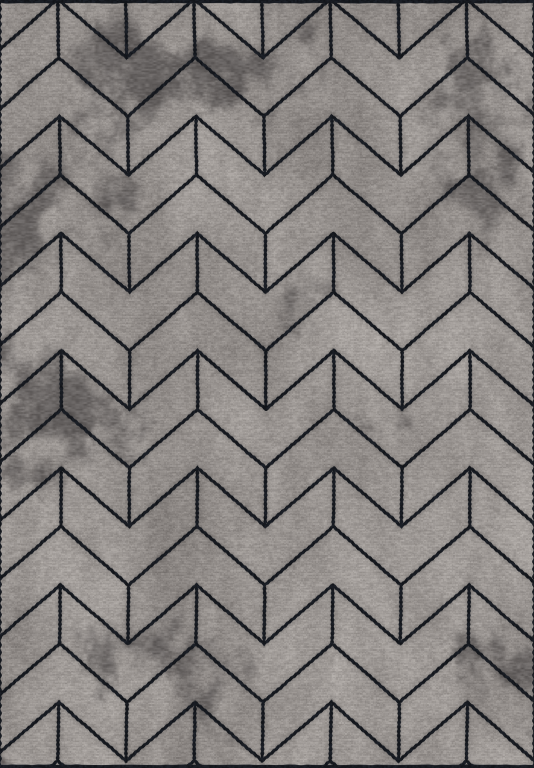
Reproduce this pattern procedurally as a Shadertoy shader.

```glsl
const float ASPECT = 0.6953;          // width of the rug, height = 1
const float HALF_PERIOD = 0.0887;     // peak to valley across
const float ROW = 0.0763;             // spacing of zigzag lines
const vec2  FIRST_PEAK = vec2(0.0800, -0.0012);  // from the upper left
const float BOW = 0.0050;             // sideways bend of the cloth
const float LINE_HALF_WIDTH = 0.0021;
const float STITCH = 0.0058;          // pitch of the corded line
const float WEAVE = 0.0036;           // pitch of the pile rows
const float HEM = 0.0042;             // top and bottom binding
const float SIDE_HEM = 0.0022;
const vec3  INK = vec3(0.085, 0.097, 0.120);
const vec3  SHADE = vec3(0.345, 0.330, 0.328);
const vec3  PILE = vec3(0.585, 0.565, 0.552);
const vec3  SHEEN = vec3(0.690, 0.670, 0.655);
const float TAU = 6.2831853;

float hash(vec2 p) {
    vec3 q = fract(p.xyx * 0.1031);
    q += dot(q, q.yzx + 33.33);
    return fract((q.x + q.y) * q.z);
}

float noise(vec2 p) {
    vec2 i = floor(p), f = fract(p);
    f = f * f * (3.0 - 2.0 * f);
    return mix(mix(hash(i), hash(i + vec2(1, 0)), f.x),
               mix(hash(i + vec2(0, 1)), hash(i + vec2(1, 1)), f.x), f.y);
}

float fbm(vec2 p) {
    float sum = 0.0, amp = 0.5;
    for (int i = 0; i < 5; i++) {
        sum += amp * noise(p);
        p = mat2(1.6, 1.2, -1.2, 1.6) * p + 17.3;
        amp *= 0.5;
    }
    return sum;
}

// Distance from the nearest whole number
float toWhole(float x) { return abs(fract(x + 0.5) - 0.5); }

// Distances to the zigzags (x) and to the upright bars (y)
vec2 chevronDistance(vec2 p) {
    float bend = 2.0 * p.y - 1.0;
    float column = (p.x - FIRST_PEAK.x + BOW * bend * bend) / HALF_PERIOD;
    float row = (1.0 - p.y - FIRST_PEAK.y) / ROW;
    float fall = 2.0 * toWhole(column * 0.5);
    float slope = HALF_PERIOD / length(vec2(HALF_PERIOD, ROW));
    float zigzag = toWhole(row - fall) * ROW * slope;
    // Bars fill every second band
    float beyond = max(abs(mod(row + 0.5, 2.0) - 1.0) - 0.5, 0.0);
    float bar = length(vec2(toWhole(column) * HALF_PERIOD, beyond * ROW));
    return vec2(zigzag, bar);
}

vec3 pileColor(vec2 p) {
    // Brushed clouds and soft upright streaks
    float cloud = fbm(p * vec2(9.0, 7.0) + 4.0) - 0.48;
    float streak = fbm(p * vec2(34.0, 11.0) + 31.0) - 0.48;
    float tone = 0.62 * cloud + 0.42 * streak;

    // Fine pile: short horizontal tufts and grain
    float tuft = noise(p / vec2(WEAVE * 1.4, WEAVE * 0.6)) - 0.5;
    float grain = hash(floor(p / (WEAVE * 0.55))) - 0.5;
    float rib = sin(TAU * p.y / WEAVE);
    tone += 0.30 * tuft + 0.20 * grain + 0.035 * rib;

    vec3 color = mix(PILE, SHEEN, clamp(tone * 2.6 + 0.12, -1.6, 1.25));

    // Scattered worn bruises with ragged edges
    float patches = noise(p * vec2(8.5, 6.5) + vec2(3.7, 9.1));
    float ragged = fbm(p * vec2(30.0, 24.0) + 8.0);
    float bruise = smoothstep(0.98, 1.32, patches + 0.75 * ragged);
    return mix(color, SHADE + 0.12 * tuft, 0.8 * bruise);
}

void mainImage(out vec4 fragColor, in vec2 fragCoord) {
    vec2 p = fragCoord / iResolution.xy * vec2(ASPECT, 1.0);
    float pixel = 1.0 / iResolution.y;
    vec3 color = pileColor(p);

    // Corded lines, with a faint crease beside them
    vec2 wobble = 0.0008 * (vec2(noise(p * 90.0), noise(p * 90.0 + 50.0)) - 0.5);
    vec2 gap = chevronDistance(p + wobble);
    vec2 cord = 0.00035 * sin(TAU * p / STITCH);
    float dist = min(gap.x - cord.x, gap.y - cord.y) - LINE_HALF_WIDTH;
    color *= 1.0 - 0.14 * exp(-max(dist, 0.0) / 0.0025);
    float fibre = noise(p / (STITCH * 0.4));
    vec3 thread = INK * (0.75 + 0.6 * fibre);
    color = mix(color, thread, 1.0 - smoothstep(-0.7 * pixel, 0.7 * pixel, dist));

    // Bound ends and whipped side edges
    float side = min(p.x, ASPECT - p.x);
    float whip = SIDE_HEM * (0.7 + 0.4 * sin(TAU * p.y / (STITCH * 1.7)));
    float end = min(p.y, 1.0 - p.y);
    float hemDist = min(side - whip, end - HEM - 0.0012 * (noise(p * 120.0) - 0.5));
    color = mix(color, thread, 1.0 - smoothstep(-0.7 * pixel, 0.7 * pixel, hemDist));

    fragColor = vec4(clamp(color, 0.0, 1.0), 1.0);
}
```
